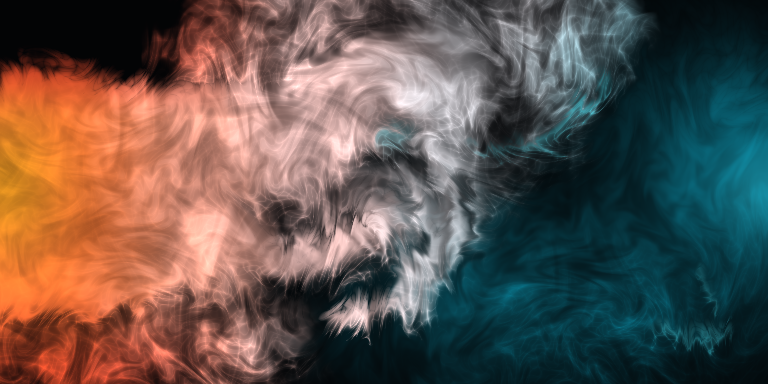
Reproduce this background procedurally as a Shadertoy shader.

```glsl
// Billowing smoke drifting from a hot orange cloud through pale pink curls into dark teal haze.

const vec3 NIGHT = vec3(0.012, 0.014, 0.020);
const vec3 AMBER = vec3(1.00, 0.64, 0.14);
const vec3 ORANGE = vec3(1.00, 0.47, 0.22);
const vec3 RED = vec3(0.84, 0.23, 0.15);
const vec3 SALMON = vec3(0.99, 0.66, 0.57);
const vec3 BLUSH = vec3(0.93, 0.75, 0.73);
const vec3 ASH = vec3(0.76, 0.75, 0.77);
const vec3 MIST = vec3(0.46, 0.66, 0.71);
const vec3 TEAL = vec3(0.02, 0.39, 0.46);
const vec3 CYAN = vec3(0.25, 0.76, 0.82);

vec2 heading(float angle) {
    return vec2(cos(angle), sin(angle));
}

// Stacked shear waves fold the plane like a slow fluid.
vec2 swirl(vec2 p, float freq, float amount) {
    for (int i = 0; i < 7; i++) {
        float k = float(i);
        vec2 dir = heading(k * 2.4 + 0.6);
        p += vec2(-dir.y, dir.x) * amount / freq * sin(freq * dot(p, dir) + k * 1.9);
        freq *= 1.55;
    }
    return p;
}

// Layered sines: x is soft billow, y is thin filaments, both about 0 to 1.
vec2 wisps(vec2 p, float freq) {
    vec2 total = vec2(0.0);
    float weight = 0.5, sum = 0.0;
    for (int i = 0; i < 5; i++) {
        float k = float(i);
        vec2 dir = heading(k * 1.9 + 0.9);
        float bend = 1.4 * sin(0.7 * freq * dot(p, vec2(-dir.y, dir.x)) + k * 2.7);
        float wave = sin(freq * dot(p, dir) + bend + k);
        total += weight * vec2(0.5 + 0.5 * wave, 1.8 * pow(1.0 - abs(wave), 3.0));
        sum += weight;
        weight *= 0.76;
        freq *= 1.7;
    }
    total /= sum;
    return vec2(smoothstep(0.18, 0.82, total.x), total.y);
}

// Soft stroke between two points.
float plume(vec2 p, vec2 a, vec2 b, float radius, float soft) {
    vec2 ab = b - a;
    float t = clamp(dot(p - a, ab) / dot(ab, ab), 0.0, 1.0);
    return 1.0 - smoothstep(-soft, soft, length(p - a - ab * t) - radius);
}

float glow(vec2 p, vec2 center, vec2 size) {
    vec2 d = (p - center) / size;
    return exp(-dot(d, d));
}

// Texture bites hardest where the smoke is half transparent.
float fray(float density, vec2 tex, float amount) {
    float edge = 4.0 * density * (1.0 - density);
    return clamp(density + amount * edge * (tex.x + 0.7 * tex.y - 0.75), 0.0, 1.0);
}

float cloudDensity(vec2 p, vec2 tex) {
    // Thick core and hot cloud
    float thick = plume(p, vec2(-0.1, 0.47), vec2(0.42, 0.49), 0.31, 0.05);
    thick = max(thick, plume(p, vec2(-0.1, 0.28), vec2(0.58, 0.30), 0.13, 0.13));
    thick = max(thick, 0.97 * plume(p, vec2(0.45, 0.50), vec2(1.12, 0.80), 0.18, 0.13));
    thick = max(thick, plume(p, vec2(0.50, 0.32), vec2(0.98, 0.39), 0.075, 0.06));

    // Thin veils above, below and between
    float veil = 0.80 * plume(p, vec2(0.62, 0.94), vec2(1.47, 0.93), 0.19, 0.06);
    veil = max(veil, 0.80 * plume(p, vec2(-0.1, 0.10), vec2(0.58, 0.10), 0.16, 0.14));
    veil = max(veil, 0.65 * plume(p, vec2(1.38, 0.74), vec2(1.15, 0.46), 0.13, 0.08));
    veil = max(veil, 0.60 * plume(p, vec2(0.75, 0.46), vec2(1.10, 0.50), 0.08, 0.07));

    // Curling tail
    float tail = plume(p, vec2(1.13, 0.62), vec2(1.18, 0.40), 0.055, 0.06);
    tail = max(tail, plume(p, vec2(1.18, 0.40), vec2(1.08, 0.23), 0.05, 0.045));
    tail = max(tail, plume(p, vec2(1.08, 0.23), vec2(0.88, 0.18), 0.028, 0.03));
    tail = max(tail, 0.55 * plume(p, vec2(0.72, 0.20), vec2(0.76, 0.10), 0.045, 0.03));

    // Dark pockets
    float gaps = 0.62 * glow(p, vec2(1.00, 0.55), vec2(0.07, 0.04));
    gaps = max(gaps, 0.55 * glow(p, vec2(0.69, 0.45), vec2(0.08, 0.04)));
    gaps = max(gaps, 0.75 * glow(p, vec2(0.89, 0.265), vec2(0.11, 0.035)));

    float body = fray(thick, tex, 0.6) * (0.86 + 0.14 * tex.x);
    body = max(body, fray(veil, tex, 0.55) * (0.35 + 0.45 * tex.x + 0.35 * tex.y));
    body = max(body, fray(tail, tex, 0.5) * (0.60 + 0.25 * tex.x + 0.25 * tex.y));
    return clamp(body * (1.0 - gaps * (1.2 - 0.5 * tex.y)), 0.0, 1.0);
}

vec3 cloudColor(vec2 p, vec2 tex) {
    float x = p.x + 0.12 * (tex.x - 0.5);
    vec3 color = mix(ORANGE, SALMON, smoothstep(0.15, 0.52, x));
    color = mix(color, BLUSH, smoothstep(0.50, 0.80, x));
    color = mix(color, ASH, smoothstep(0.85, 1.20, x));
    color = mix(color, MIST, smoothstep(1.15, 1.60, x + 0.35 * (0.5 - p.y)));
    color = mix(color, AMBER, glow(p, vec2(0.0, 0.52), vec2(0.17, 0.20)));
    float rim = smoothstep(0.68, 0.86, p.y) + 0.8 * smoothstep(0.28, 0.02, p.y);
    color = mix(color, RED, rim * 0.85 * (1.0 - smoothstep(0.30, 0.80, x)));
    float depth = mix(0.45, 1.0, smoothstep(0.1, 0.6, p.x));
    return color * (1.0 + depth * (0.52 * tex.x + 0.34 * tex.y - 0.40));
}

void mainImage(out vec4 fragColor, in vec2 fragCoord) {
    vec2 p = fragCoord / iResolution.xy * vec2(2.0, 1.0);
    vec2 broad = wisps(swirl(p, 6.0, 0.62), 8.0);
    vec2 fine = wisps(swirl(p + 0.3, 7.0, 0.60), 20.0);
    vec2 tex = mix(broad, fine, 0.5);
    vec2 shape = swirl(p, 9.0, 0.24) + 0.05 * (fine - vec2(0.5, 0.35));

    // Curved strands wind around the two central curls
    float rings = 0.5 + 0.5 * sin(95.0 * length(shape - vec2(0.96, 0.36)) + 5.0 * broad.x);
    float wound = max(glow(p, vec2(0.92, 0.38), vec2(0.17, 0.09)), glow(p, vec2(1.17, 0.38), vec2(0.09, 0.18)));
    tex = mix(tex, vec2(rings, 0.6 * rings), 0.5 * wound);

    // Dark room with teal haze
    vec3 color = NIGHT;
    color += TEAL * glow(shape, vec2(1.98, 0.54), vec2(0.33, 0.29)) * (0.75 + 0.4 * tex.x);
    color += CYAN * 0.22 * glow(p, vec2(2.0, 0.50), vec2(0.12, 0.11));
    color += TEAL * glow(shape, vec2(1.34, 0.22), vec2(0.42, 0.25)) * (0.25 + 0.5 * tex.x);
    color += TEAL * 0.95 * tex.y * tex.x * glow(shape, vec2(1.58, 0.22), vec2(0.30, 0.20));

    // Main cloud
    color = mix(color, cloudColor(p, tex), cloudDensity(shape, tex));

    // Bright teal curls
    float curl = plume(shape, vec2(1.28, 0.62), vec2(1.43, 0.63), 0.010, 0.03);
    curl = max(curl, plume(shape, vec2(1.43, 0.63), vec2(1.56, 0.77), 0.008, 0.02));
    curl = max(curl, 0.8 * plume(shape, vec2(1.72, 0.16), vec2(1.86, 0.13), 0.008, 0.025));
    curl = max(curl, 0.7 * plume(shape, vec2(1.79, 0.29), vec2(1.86, 0.19), 0.006, 0.02));
    curl = max(curl, 0.6 * glow(shape, vec2(1.04, 0.61), vec2(0.045, 0.03)));
    color = mix(color, CYAN, curl * clamp(0.15 + 0.6 * tex.x + 0.4 * tex.y, 0.0, 1.0));

    fragColor = vec4(clamp(color, 0.0, 1.0), 1.0);
}
```
